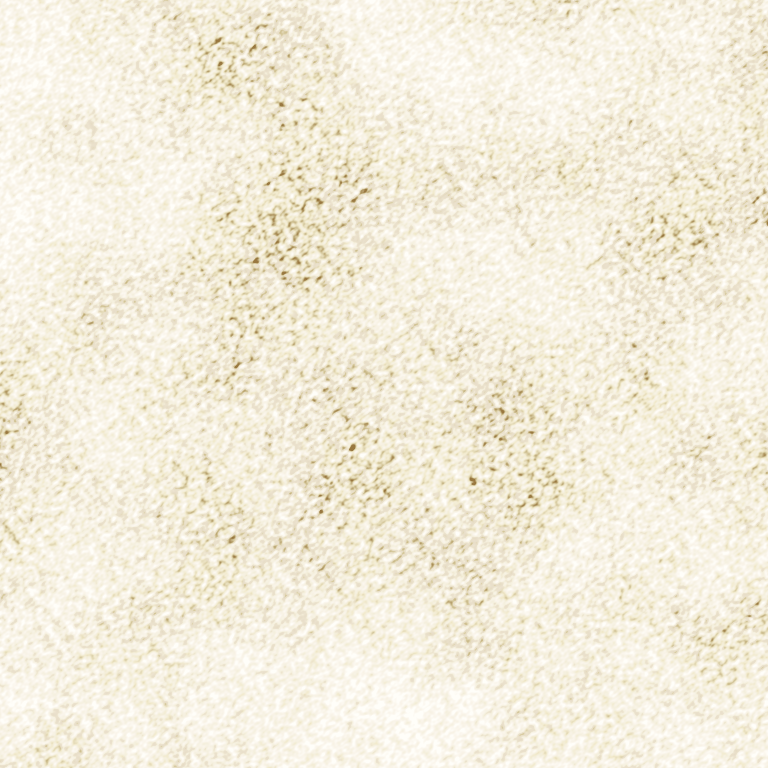
Give the GLSL for this texture, as a Shadertoy shader.

```glsl
// Pale cream plaster or aged paper: soft cloudy stains under fine slanted grain.
// Gradient noise at several scales forms one tone value, which a colour ramp
// turns into cream, ochre and brown; a second noise shifts parts to warm grey.

#define STAIN_SCALE 3.2
#define STAIN_AMOUNT 1.75
#define GRAIN_SCALE 118.0
#define GRAIN_AMOUNT 3.1
#define GRAIN_ANGLE 0.65
#define GRAIN_STRETCH 1.4
#define SPECK_SCALE 85.0
#define SPECK_AMOUNT 2.4
#define GREY_AMOUNT 0.75
#define TONE_SHIFT 0.0

// Integer hash to a unit gradient direction
vec2 gradientAt(ivec2 cell, uint seed) {
    uint h = uint(cell.x) * 1597334u ^ uint(cell.y) * 3812015u ^ seed * 7919u;
    h = (h ^ (h >> 15)) * 73244475u;
    h = (h ^ (h >> 13)) * 73244475u;
    h ^= h >> 16;
    float angle = float(h & 65535u) / 65536.0 * 6.28319;
    return vec2(cos(angle), sin(angle));
}

float gradientNoise(vec2 p, uint seed) {
    ivec2 cell = ivec2(floor(p));
    vec2 f = fract(p);
    vec2 u = f * f * f * (f * (f * 6.0 - 15.0) + 10.0);
    float a = dot(gradientAt(cell, seed), f);
    float b = dot(gradientAt(cell + ivec2(1, 0), seed), f - vec2(1, 0));
    float c = dot(gradientAt(cell + ivec2(0, 1), seed), f - vec2(0, 1));
    float d = dot(gradientAt(cell + ivec2(1, 1), seed), f - vec2(1, 1));
    return mix(mix(a, b, u.x), mix(c, d, u.x), u.y);
}

// Cloudy stains, from broad patches down to small blotches
float stains(vec2 p) {
    float sum = 0.0, weight = 1.0;
    p *= STAIN_SCALE;
    for (uint i = 0u; i < 5u; i++) {
        sum += weight * gradientNoise(p + 7.3, i + 1u);
        p = mat2(0.8, 0.6, -0.6, 0.8) * p * 2.1;
        weight *= 0.65;
    }
    return sum;
}

// Rotated and stretched coordinates give the grains their slant
vec2 slant(vec2 p) {
    float c = cos(GRAIN_ANGLE), s = sin(GRAIN_ANGLE);
    return mat2(c, -s, s, c) * p * vec2(1.0 / GRAIN_STRETCH, 1.0);
}

// Tone is roughly normal: -2 is the palest, +3.6 the darkest
vec3 toneColour(float tone) {
    const vec3 white = vec3(1.0, 0.995, 0.975);
    const vec3 ivory = vec3(0.98, 0.96, 0.92);
    const vec3 cream = vec3(0.96, 0.94, 0.87);
    const vec3 straw = vec3(0.95, 0.92, 0.81);
    const vec3 sand  = vec3(0.89, 0.85, 0.71);
    const vec3 ochre = vec3(0.81, 0.75, 0.57);
    const vec3 brown = vec3(0.60, 0.47, 0.25);
    vec3 colour = mix(white, ivory, clamp((tone + 2.0) / 1.1, 0.0, 1.0));
    colour = mix(colour, cream, clamp(tone + 0.9, 0.0, 1.0));
    colour = mix(colour, straw, clamp((tone - 0.1) / 0.8, 0.0, 1.0));
    colour = mix(colour, sand, clamp((tone - 0.9) / 0.95, 0.0, 1.0));
    colour = mix(colour, ochre, clamp((tone - 1.85) / 0.8, 0.0, 1.0));
    return mix(colour, brown, clamp((tone - 2.65) / 1.4, 0.0, 1.0));
}

void mainImage(out vec4 fragColor, in vec2 fragCoord) {
    vec2 uv = fragCoord / iResolution.y;
    vec2 slanted = slant(uv);

    // Broad stains, paler along the bottom and in the upper left
    float stain = stains(uv);
    stain -= 0.25 * smoothstep(0.28, 0.05, uv.y);
    stain -= 0.20 * smoothstep(0.45, 0.0, distance(uv, vec2(0.0, 1.0)));

    // Two sizes of grain, stronger inside the stains
    float grain = gradientNoise(slanted * GRAIN_SCALE, 11u)
                + 0.8 * gradientNoise(slanted * GRAIN_SCALE * 1.9, 12u);
    grain *= 1.0 + 0.5 * clamp(stain, -0.5, 0.6);

    // Sparse dark specks gathered where stains are deep
    float speck = smoothstep(0.3, 0.55, gradientNoise(slanted * SPECK_SCALE, 13u));
    speck *= smoothstep(0.0, 0.55, stain);

    float tone = TONE_SHIFT + STAIN_AMOUNT * stain + GRAIN_AMOUNT * grain
               + SPECK_AMOUNT * speck;
    vec3 colour = toneColour(tone);

    // Warm grey patches among the mid tones
    float tint = gradientNoise(uv * 9.0, 21u) + gradientNoise(slanted * 75.0, 22u);
    float midTone = smoothstep(0.1, 0.9, tone) * smoothstep(2.3, 1.5, tone);
    float grey = GREY_AMOUNT * midTone * smoothstep(-0.15, 0.15, tint);
    colour = mix(colour, vec3(0.91, 0.87, 0.80), grey);

    fragColor = vec4(colour, 1.0);
}
```
